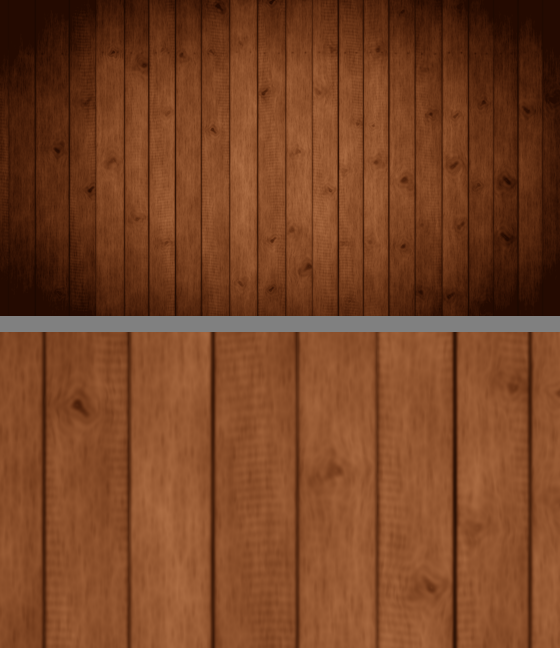
Top, the full canvas; bottom, a detail of the centre.
This texture is drawn by a WebGL 2 fragment shader. Its source:

```glsl
#version 300 es
precision highp float;
// Dark stained vertical wood planks with knots, saw marks, nails and a vignette.
uniform vec2 u_resolution;
out vec4 outColor;

const float ASPECT = 16.0 / 9.0;       // canvas height is one unit
const int   LAST_BOARD = 20;
const float FIRST_SEAM = 0.031;
const float BOARD_PITCH = 0.0847;
const float SEAM_WIDTH = 0.0025;
const float KNOT_ROW = 0.185;
const float KNOT_CHANCE = 0.52;
const float NAIL_HEIGHT = 0.832;
const float SAW_FREQUENCY = 640.0;
const float BRIGHTNESS = 1.07;
const float HIGHLIGHT_KNEE = 0.84;
const vec2  VIGNETTE = vec2(0.76, 0.62);
const vec3  DARK_STAIN = vec3(0.14, 0.04, 0.004);
const vec3  LIGHT_STAIN = vec3(0.60, 0.358, 0.206);
const vec3  MIDTONE_DIP = vec3(0.0, 0.09, 0.135);

float hash(vec2 p) {
  vec3 q = fract(vec3(p.xyx) * 0.1031);
  q += dot(q, q.yzx + 33.33);
  return fract((q.x + q.y) * q.z);
}

// Distance to the nearest scattered point, centred on zero.
float cellular(vec2 p) {
  vec2 cell = floor(p);
  float nearest = 2.0;
  for (int j = -1; j <= 1; j++)
    for (int i = -1; i <= 1; i++) {
      vec2 c = cell + vec2(i, j);
      vec2 site = c + vec2(hash(c), hash(c + 57.3));
      nearest = min(nearest, length(p - site));
    }
  return nearest - 0.45;
}

// Left edge of a board: an even pitch bent by waves that fade to the right.
float seamX(float i) {
  float bow = 0.0255 * sin(i * 0.1653);
  float sway = 0.014 * exp(-0.1 * abs(i)) * sin(0.8 * (i - 1.2));
  float alternate = 0.008 * exp(-0.3 * abs(i)) * cos(3.14159 * i);
  float bulge = 0.008 * exp(-0.25 * (i - 16.7) * (i - 16.7));
  return FIRST_SEAM + BOARD_PITCH * i + bow + sway + alternate + bulge;
}

// Seams differ in depth and vary a little along their length.
float seamStrength(float i, float y) {
  float depth = mix(0.25, 0.85, hash(vec2(i + 3.0, 4.7)));
  return depth * (0.9 + 0.1 * sin(y * 11.0 + i * 2.3) * sin(y * 29.0 + i));
}

float line(float d, float width) { return exp(-d * d / (width * width)); }

// Returns knot shade in x and the sideways push on nearby grain in y.
vec2 knots(vec2 p, float id, float left, float right) {
  vec2 result = vec2(0.0);
  float row = floor(p.y / KNOT_ROW);
  for (int j = -1; j <= 1; j++) {
    vec2 key = vec2(id + 9.0, row + float(j) + 3.0);
    float present = step(hash(key), KNOT_CHANCE) * (0.4 + 0.6 * hash(key + 71.3));
    float radius = mix(0.008, 0.017, hash(key + 11.1));
    vec2 center = vec2(mix(left, right, 0.15 + 0.7 * hash(key + 23.7)),
                       (row + float(j) + 0.15 + 0.7 * hash(key + 37.9)) * KNOT_ROW);
    vec2 q = (p - center) / radius;
    q += 0.35 * sin(q.yx * 2.3 + vec2(id, id * 1.7));
    float d = length(q);
    float core = 0.20 * exp(-2.0 * d * d) + 0.11 * exp(-0.3 * d * d);
    float rings = 0.11 * sin(d * 5.0) * exp(-0.6 * d);
    float smear = 0.14 * exp(-q.y * q.y * 0.7 - q.x * q.x * 0.09);
    result.x += present * (core + rings + smear * (0.6 + 0.4 * sin(q.x * 1.9 + id)));
    result.y += present * q.x * radius * exp(-0.12 * dot(q, q));
  }
  return result;
}

void main() {
  vec2 uv = gl_FragCoord.xy / u_resolution;
  vec2 p = uv * vec2(ASPECT, 1.0);
  float pixel = 1.0 / u_resolution.y;

  // Find the board under this point.
  float id = -1.0;
  for (int i = 0; i <= LAST_BOARD; i++)
    if (p.x >= seamX(float(i))) id = float(i);
  float left = seamX(id), right = seamX(id + 1.0);
  float tone = hash(vec2(id + 2.0, 8.3));

  // Broad light with soft highlights, plank tone and cloudy stain.
  vec2 fromCenter = uv * 2.0 - vec2(1.0, 0.96);
  float shade = BRIGHTNESS - dot(VIGNETTE, fromCenter * fromCenter);
  shade -= 0.5 * max(shade - HIGHLIGHT_KNEE, 0.0);
  shade += 0.17 * (tone - 0.5);
  vec2 boardPoint = p + vec2(id * 3.17, id * 1.73);
  shade += 0.17 * cellular(boardPoint * vec2(15.0, 6.0));
  shade += 0.12 * cellular(boardPoint * vec2(45.0, 22.0));

  // Knots bend long streaks, wavy growth lines and short dark fibres.
  vec2 knot = knots(p, id, left, right);
  vec2 grain = boardPoint - vec2(knot.y * 0.7, 0.0);
  float wave = 1.8 * sin(grain.y * 5.0 + id) + 0.8 * sin(grain.y * 13.0 + grain.x * 30.0);
  shade += 0.014 * sin(grain.x * 330.0 + wave) + 0.010 * sin(grain.x * 610.0 - wave * 1.6);
  shade += 0.08 * cellular(grain * vec2(130.0, 12.0));
  shade += 0.085 * cellular(grain * vec2(170.0, 85.0));
  shade -= 0.06 * smoothstep(-0.15, -0.4, cellular(grain * vec2(110.0, 24.0) + 31.0));
  shade -= knot.x;

  // Fine cross-cut saw marks, stronger on some boards.
  float saw = sin(p.y * SAW_FREQUENCY + 2.0 * sin(p.x * 45.0 + id) + 2.0 * sin(p.y * 37.0));
  float sawPatch = smoothstep(-0.4, 0.8, sin(p.y * 7.0 + p.x * 60.0 + id * 2.4));
  shade += 0.03 * saw * sawPatch * smoothstep(0.2, 0.9, hash(vec2(id + 5.0, 2.1)));

  // A pair of nail heads near the top of each board, some almost hidden.
  float side = min(p.x - left, right - p.x) - 0.022;
  float nailY = p.y - NAIL_HEIGHT - 0.006 * (tone - 0.5);
  float nailDepth = 0.08 + 0.16 * hash(vec2(id, 6.1));
  shade -= nailDepth * line(length(vec2(side, nailY)), max(0.0035, pixel));

  // Narrow dark gaps and soft rounded edges.
  float fromLeft = p.x - left, fromRight = right - p.x;
  float width = max(SEAM_WIDTH, 0.75 * pixel);
  float gapLeft = seamStrength(id, p.y), gapRight = seamStrength(id + 1.0, p.y);
  shade += 0.05 * gapLeft * line(fromLeft - 0.009, 0.004);
  shade -= 0.15 * (gapLeft * exp(-fromLeft / 0.009) + gapRight * exp(-fromRight / 0.009));
  float gap = max(gapLeft * line(fromLeft, width), gapRight * line(fromRight, width));
  shade = clamp(shade, 0.0, 1.2) * (1.0 - 0.9 * gap);

  vec3 color = mix(DARK_STAIN, LIGHT_STAIN, shade);
  color -= MIDTONE_DIP * shade * (1.0 - shade);
  color *= 1.0 - 0.35 * gap;
  outColor = vec4(clamp(color, 0.0, 1.0), 1.0);
}
```
